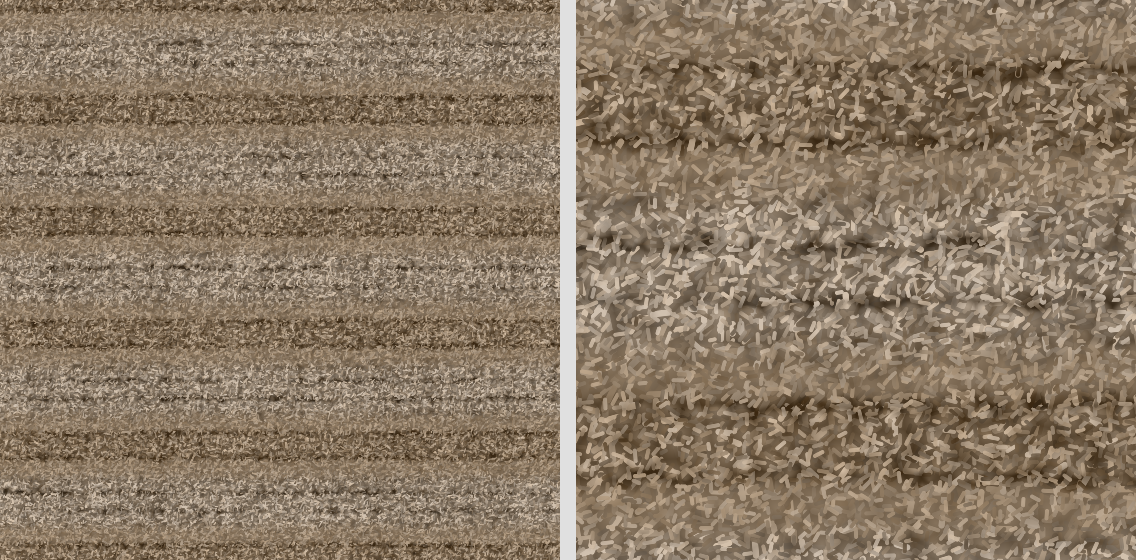
Left, the full canvas; right, a detail of the centre.
A Shadertoy shader for this texture:

```glsl
#define ROWS 5.0
#define ROW_SHIFT 0.02
#define COARSE_STRANDS 128.0
#define FINE_STRANDS 200.0
#define TUFTS 84.0
#define SEAM_WIDTH 0.019
#define GRAIN_CONTRAST 1.0
#define DARK_FIBRE vec3(0.30, 0.24, 0.17)
#define LIGHT_FIBRE vec3(0.74, 0.67, 0.59)
#define WARM_SHIFT vec3(0.018, 0.0, -0.022)
#define TAU 6.2831853

vec3 hash3(vec2 p) {
    vec3 q = fract(p.xyx * vec3(0.1031, 0.1030, 0.0973));
    q += dot(q, q.yxz + 33.33);
    return fract((q.xxy + q.yzz) * q.zyx);
}

// Layered sines along a row, seamless over the unit width, about 0..1
float wave(float x, float seed) {
    float sum = sin(TAU * 2.0 * x + seed * 2.3)
              + sin(TAU * 5.0 * x + seed * 4.1)
              + sin(TAU * 13.0 * x + seed * 1.7)
              + sin(TAU * 29.0 * x + seed * 5.9);
    return 0.5 + 0.2 * sum;
}

// Cellular noise: distance to the nearest tuft centre
float tuft(vec2 uv) {
    vec2 p = uv * TUFTS, cell = floor(p);
    float nearest = 1.0;
    for (int j = -1; j <= 1; j++)
    for (int i = -1; i <= 1; i++) {
        vec2 c = cell + vec2(i, j);
        nearest = min(nearest, length(p - c - hash3(mod(c, TUFTS)).xy));
    }
    return nearest;
}

// Paints short slanted strands over base; x is tone, y is hue jitter
vec2 strands(vec2 base, vec2 uv, float count, float seed) {
    vec2 p = uv * count, cell = floor(p);
    float soft = 0.5 * count / iResolution.y;
    for (int j = -1; j <= 1; j++)
    for (int i = -1; i <= 1; i++) {
        vec2 c = cell + vec2(i, j);
        vec3 place = hash3(mod(c, count) + seed);
        vec3 look = hash3(mod(c, count) + seed + 271.0);
        float angle = 0.55 + 2.6 * (place.z - 0.5);
        vec2 dir = vec2(cos(angle), sin(angle));
        vec2 d = p - c - place.xy;
        float reach = 0.28 + 0.35 * look.z;
        float dist = length(d - dir * clamp(dot(d, dir), -reach, reach));
        float cover = 1.0 - smoothstep(0.24 - soft, 0.24 + soft, dist);
        base = mix(base, look.xy, cover);
    }
    return base;
}

float seam(float a, float centre, float width) {
    float d = (a - centre) / width;
    return exp(-d * d);
}

void mainImage(out vec4 fragColor, in vec2 fragCoord) {
    vec2 uv = fragCoord / iResolution.y;

    // Pile grain
    float clump = tuft(uv);
    vec2 grain = strands(vec2(0.14, 0.5), uv, COARSE_STRANDS, 17.0);
    grain = mix(grain, strands(grain, uv, FINE_STRANDS, 503.0), 0.9);

    // Row position: 0 at the dark stripe, 0.5 midway between stripes
    float y = uv.y * ROWS - ROW_SHIFT + 0.5;
    float row = mod(floor(y), ROWS);
    float phase = fract(y) - 0.5;
    float side = step(0.0, phase);
    float seed = row * 2.0 + side + 1.0;
    float a = abs(phase) + 0.018 * (wave(uv.x, row + 7.0) - 0.5)
            + 0.05 * (clump - 0.45) + 0.03 * (grain.x - 0.37);

    // Zones: dark stripe, smooth brown border, light coarse middle
    float stripe = 1.0 - smoothstep(0.10, 0.15, a);
    float middle = smoothstep(0.20, 0.36, a);
    float border = (1.0 - stripe) * (1.0 - middle);
    float tone = 0.54 + 0.10 * middle - 0.11 * stripe;
    tone += 0.04 * seam(a, 0.18, 0.03);

    // Uneven wear along each row
    vec3 rowLook = hash3(vec2(row + 3.0, 11.0));
    tone += 0.12 * (wave(uv.x, row * 3.0 + 0.5) - 0.5) * (1.0 - border);
    tone += 0.05 * (rowLook.x - 0.5);

    // Broken dark seams at the stripe edges and in the middle
    float breaks = smoothstep(0.25, 0.75, wave(uv.x, seed));
    float edgeSeam = seam(a, 0.105, SEAM_WIDTH) * (0.4 + 0.6 * breaks);
    float innerSeam = seam(a, 0.415, SEAM_WIDTH) * (0.25 + 0.75 * breaks);
    float faintSeam = seam(a, 0.30, SEAM_WIDTH) * breaks;
    tone -= 0.32 * edgeSeam + 0.52 * innerSeam * (0.6 + 0.4 * rowLook.y);
    tone -= 0.14 * faintSeam;

    // Grain is calmer on the smooth border
    tone += (grain.x - 0.37) * GRAIN_CONTRAST * mix(1.0, 0.62, border);
    tone += (0.42 - clump) * mix(0.4, 0.2, border);

    float warmth = 0.6 * (1.0 - middle) - 0.25 * middle + 1.3 * (grain.y - 0.5);
    vec3 color = mix(DARK_FIBRE, LIGHT_FIBRE, clamp(tone, -0.2, 1.2));
    fragColor = vec4(color + WARM_SHIFT * warmth, 1.0);
}
```
